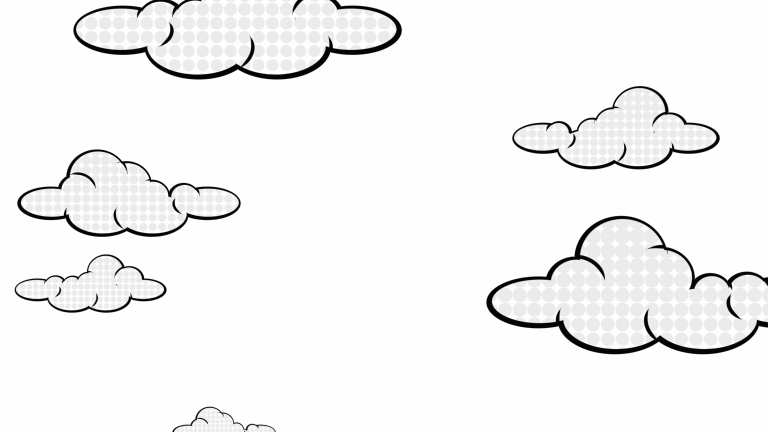
Reproduce this pattern procedurally as a WebGL 1 fragment shader.

```glsl
precision highp float;
// Comic clouds with tapered ink outlines and pale halftone dots on white.

uniform vec2 u_resolution;

float hash(float n) {
  return fract(sin(n * 12.99 + 4.1) * 437.58);
}

// Approximate signed distance to an axis-aligned ellipse.
float ellipse(vec2 p, vec2 radii) {
  float k = length(p / radii);
  return (k - 1.0) * (k + 1e-4) / (length(p / (radii * radii)) + 1e-4);
}

// Lobes 0 to 3 form the wide base, the others the humps: centre xy, radii zw.
vec4 lobe(float k, float seed) {
  float jitter = hash(k + seed * 9.7) - 0.5;
  if (k < 4.0) {
    float inner = step(0.5, k) * step(k, 2.5);
    float x = -0.7 + 1.4 * k / 3.0 + 0.08 * jitter * inner;
    return vec4(x, -0.1 * inner, mix(0.3, 0.33, inner), mix(0.15, 0.2, inner));
  }
  float x = -0.5 + 0.25 * (k - 4.0) + 0.1 * jitter;
  float fromPeak = (x - 0.1 - 0.2 * hash(seed)) / 0.24;
  float rise = exp(-fromPeak * fromPeak);
  float radius = 0.13 + 0.13 * rise + 0.03 * jitter;
  return vec4(x, 0.05 + 0.2 * rise, radius * 1.08, radius);
}

// Paints one cloud over the colour; p spans -1 to 1 across its width.
vec3 paintCloud(vec3 color, vec2 p, float seed, float blur) {
  float outer = 1.0;
  float inner = 1.0;
  float crease = 1.0;
  for (int i = 0; i < 9; i++) {
    float k = float(i);
    vec4 shape = lobe(k, seed);
    vec2 q = p - shape.xy;
    float d = ellipse(q, shape.zw);
    outer = min(outer, d);
    inner = min(inner, ellipse(q - vec2(-0.008, 0.006), shape.zw));

    // Short arcs that fade out along each lobe's edge.
    vec2 facing = normalize(q / shape.zw + 1e-5);
    float taper = k < 4.0
      ? smoothstep(0.8, 1.0, dot(facing, vec2(0.98, -0.2)))
      : smoothstep(0.45, 0.95, dot(facing, vec2(-0.5, 0.866)));
    crease = min(crease, abs(d) - mix(-blur, 0.011, taper));
  }

  // Halftone dots grow with height.
  vec2 cell = fract(p / 0.085) - 0.5;
  float dotRadius = 0.36 + 0.16 * hash(seed + 3.0) + 0.12 * p.y;
  float soft = blur / 0.085;
  float tone = 1.0 - smoothstep(-soft, soft, length(cell) - dotRadius);
  vec3 ink = vec3(0.015);
  vec3 fill = mix(vec3(0.996), vec3(0.92), tone);

  fill = mix(ink, fill, smoothstep(-blur, blur, crease));
  color = mix(color, ink, smoothstep(blur, -blur, outer));
  return mix(color, fill, smoothstep(blur, -blur, inner + 0.024));
}

void main() {
  vec2 uv = gl_FragCoord.xy / u_resolution.y;
  vec3 color = vec3(0.996);

  // Four shrinking clouds sway down the left, two grow down the right.
  for (int i = 0; i < 6; i++) {
    float n = float(i);
    float sway = 1.9 * n;
    vec2 center = vec2(0.36 + 0.19 * cos(sway), 0.93 - 0.325 * n - 0.08 * sin(sway));
    float size = 0.38 * pow(0.68, n);
    if (i > 3) {
      float j = n - 4.0;
      center = vec2(1.426 + 0.1 * j, 0.68 - 0.38 * j);
      size = 0.24 + 0.16 * j;
    }
    vec2 p = (uv - center) / size;
    p.x *= 1.0 - 2.0 * mod(n, 2.0);
    if (abs(p.x) < 1.1 && abs(p.y) < 0.7) {
      color = paintCloud(color, p, n + 1.0, 0.75 / (u_resolution.y * size));
    }
  }
  gl_FragColor = vec4(color, 1.0);
}
```
